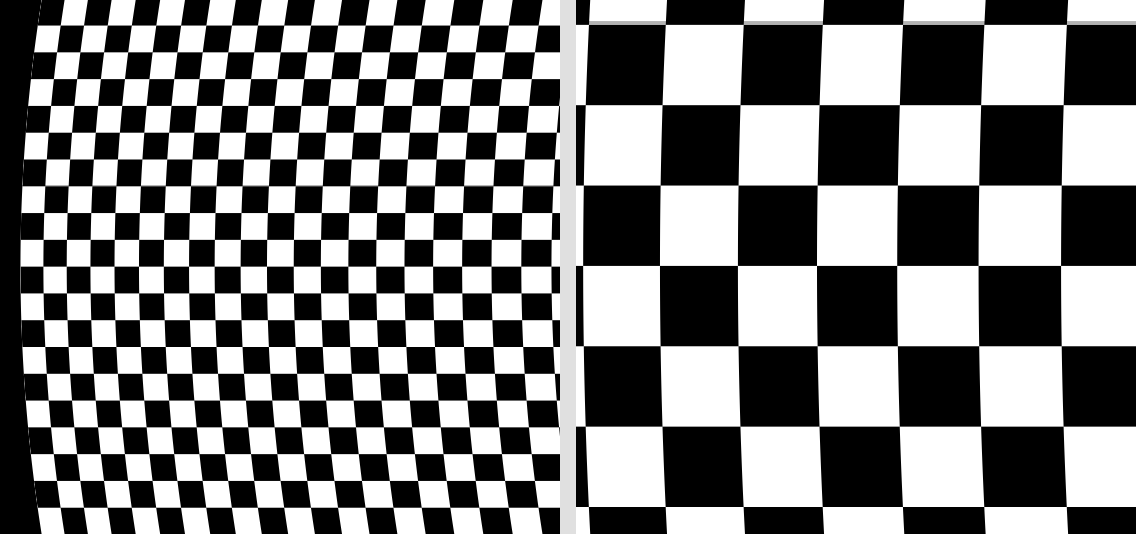
Left: the whole. Right: its middle third, enlarged.
Write a WebGL 2 fragment shader that draws this pattern.

```glsl
#version 300 es
precision highp float;
// Black and white checkerboard with bowed columns that widen to the right, beside a black margin.
uniform vec2 u_resolution;
out vec4 fragColor;

// Signed distance to the nearest whole number, the sign alternating from cell to cell
float alternatingCell(float u) {
    float toEdge = 0.5 - abs(fract(u) - 0.5);
    return mod(floor(u), 2.0) < 0.5 ? toEdge : -toEdge;
}

// Alternating -1 / +1 bands with an edge one pixel wide
float bands(float u, float pixel) {
    return clamp(2.0 * alternatingCell(u) / pixel, -1.0, 1.0);
}

void main() {
    vec2 p = gl_FragCoord.xy / u_resolution.y;

    // Rows counted from the top
    float row = (1.0 - p.y) * 19.935 + 0.046;

    // Each column edge is a parabola, bowed to the left at mid height
    float bow = 0.1585 * (p.y - 0.5) * (p.y - 0.5);
    float d = p.x - 0.0383 - bow;

    // Column edges lie at d = a n + b n^2; solve for n
    float a = 0.04262;
    float b = 0.000355;
    float slope = sqrt(max(a * a + 4.0 * b * d, 1e-6));
    float column = 2.0 * d / (a + slope);

    // Pixel size in cell units
    float rowPixel = 19.935 / u_resolution.y;
    float columnPixel = 1.0 / (slope * u_resolution.y);

    // Checks, cut off by the margin on the left
    float check = 0.5 - 0.5 * bands(row, rowPixel) * bands(column, columnPixel);
    float board = clamp(column / columnPixel + 0.5, 0.0, 1.0);
    float white = min(check, board);

    // Faint grey seam along the foot of the seventh row
    float seam = clamp((0.022 - abs(row - 6.975)) / rowPixel + 0.5, 0.0, 1.0);
    white *= 1.0 - 0.3 * seam;

    fragColor = vec4(vec3(white), 1.0);
}
```
